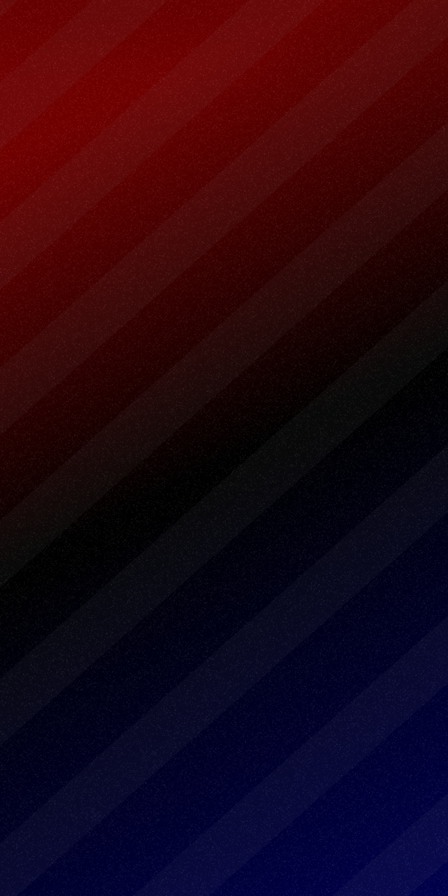
This background is drawn by a Shadertoy shader. Its source:

```glsl
vec2 hash2(vec2 p) {
    vec3 q = fract(p.xyx * vec3(0.1031, 0.1030, 0.0973));
    q += dot(q, q.yzx + 33.33);
    return fract((q.xx + q.yz) * q.zy);
}

// Cellular specks: one jittered dot of random strength per cell
float grain(vec2 p) {
    vec2 cell = floor(p);
    vec2 center = 0.2 + 0.6 * hash2(cell);
    float strength = hash2(cell + 71.7).x;
    float dotShape = 1.0 - smoothstep(0.1, 0.6, length(fract(p) - center));
    return strength * strength * dotShape;
}

// Diagonal bands whose spacing widens slowly down the canvas
float diagonalBands(float s, float blur) {
    float mask = 0.0;
    for (int i = -1; i < 9; i++) {
        float n = float(i);
        float start = 0.0924 + 0.1523 * n + 0.0035 * n * n;
        mask += smoothstep(-blur, blur, s - start)
              * smoothstep(-blur, blur, start + 0.075 - s);
    }
    return mask;
}

void mainImage(out vec4 fragColor, in vec2 fragCoord) {
    vec2 uv = fragCoord / iResolution.xy;
    float down = 1.0 - uv.y;

    // Tilted gradient: red through black to blue
    float t = down + 0.25 * uv.x;
    float red = clamp(0.94 * (0.64 - t), 0.0, 0.43);
    float blue = clamp(0.5 * (t - 0.66), 0.0, 0.29);
    red *= 0.92 + 0.08 * smoothstep(0.0, 0.1, down);
    vec3 color = vec3(red, 0.0, blue);

    // Translucent grey bands
    float bands = diagonalBands(down + 0.445 * uv.x, 0.9 / iResolution.y);
    color = mix(color, vec3(0.45, 0.47, 0.47), 0.065 * bands);

    // Fine film grain on two rotated grids
    vec2 p = vec2(uv.x * iResolution.x / iResolution.y, uv.y);
    p = mat2(0.8, 0.6, -0.6, 0.8) * p + 2.0;
    color += 0.045 * grain(p * 390.0) + 0.03 * grain(p.yx * 270.0 + 19.0);

    fragColor = vec4(color, 1.0);
}
```
